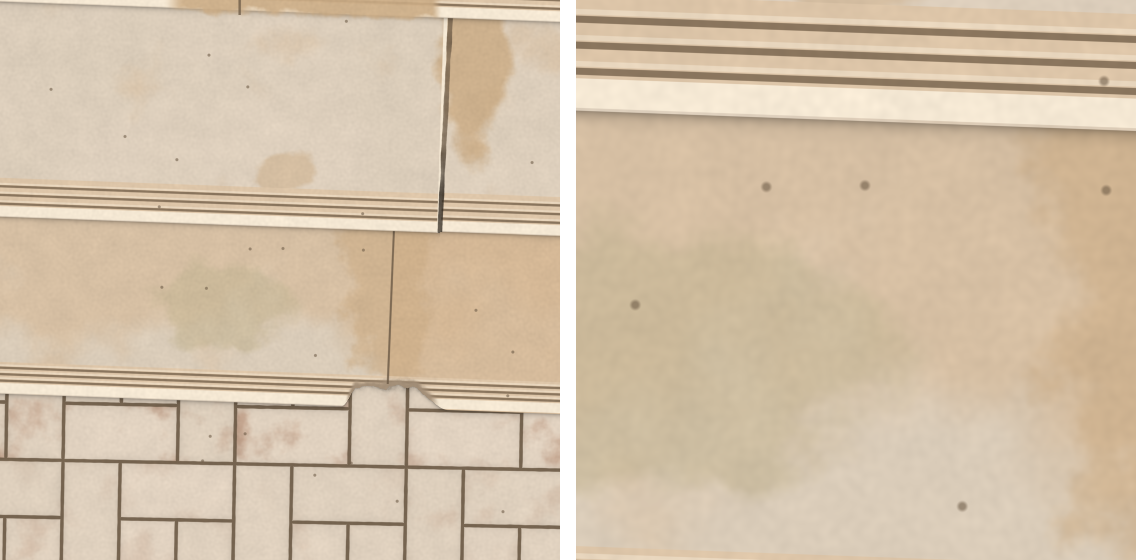
Left: the whole. Right: its middle third, enlarged.
This pattern is drawn by a WebGL 1 fragment shader. Its source:

```glsl
precision highp float;
uniform vec2 u_resolution;

const float SLOPE = 0.0365;
const float BRICK = 0.1022;
const vec3 PALE = vec3(0.89, 0.83, 0.76);
const vec3 STONE = vec3(0.855, 0.80, 0.725);
const vec3 SAND = vec3(0.84, 0.75, 0.64);
const vec3 RUST = vec3(0.79, 0.67, 0.52);
const vec3 GROUT = vec3(0.43, 0.36, 0.28);
const vec3 LIP = vec3(0.96, 0.91, 0.83);

vec2 hash2(vec2 p) {
  vec2 q = vec2(dot(p, vec2(127.1, 311.7)), dot(p, vec2(269.5, 183.3)));
  return fract(sin(q) * 43758.5);
}

float corner(vec2 cell, vec2 offset) {
  return dot(hash2(cell) * 2.0 - 1.0, offset);
}

float gradientNoise(vec2 p) {
  vec2 i = floor(p), f = fract(p), e = vec2(1.0, 0.0);
  vec2 u = f * f * f * (f * (f * 6.0 - 15.0) + 10.0);
  return mix(mix(corner(i, f), corner(i + e, f - e), u.x),
             mix(corner(i + e.yx, f - e.yx), corner(i + 1.0, f - 1.0), u.x), u.y);
}

float fbm(vec2 p) {
  float sum = 0.0, amp = 0.6;
  for (int i = 0; i < 5; i++) {
    sum += amp * gradientNoise(p);
    p = p * 2.03 + 7.3;
    amp *= 0.5;
  }
  return sum;
}

float stroke(float d, float halfWidth, float aa) {
  return 1.0 - smoothstep(halfWidth - aa, halfWidth + aa, abs(d));
}

// Soft elliptical patch with a ragged outline
float patchMask(vec2 p, vec2 centre, vec2 radius, float ragged) {
  float r = length((p - centre) / radius) + ragged * fbm(p * 13.0);
  return 1.0 - smoothstep(0.75, 1.1, r);
}

// Sparse dark pits
float specks(vec2 p, float cells) {
  vec2 cell = floor(p * cells), rnd = hash2(cell);
  float r = length(fract(p * cells) - 0.25 - 0.5 * rnd);
  return step(0.9, hash2(cell + 31.0).x) * (1.0 - smoothstep(0.02, 0.06, r));
}

// Basket weave: rows above the base line are the rows below turned by 180 degrees
vec3 paving(vec2 p, float aa) {
  vec2 q = vec2(p.x - 0.1146 + 0.0175 * (p.y - 0.703), p.y - 0.82 - 0.0195 * p.x) / BRICK;
  float column = floor(q.x / 3.0), row = step(0.0, q.y);
  vec2 c = vec2(q.x - 3.0 * column, abs(q.y));
  c.x = mix(3.0 - c.x, c.x, row);
  float wide = step(1.0, c.x), low = step(1.0, c.y);
  float joint = min(min(c.x, 3.0 - c.x), min(abs(c.x - 1.0), c.y));
  joint = min(joint, mix(9.0, abs(c.y - 1.0), wide));
  joint = min(joint, mix(9.0, abs(c.x - 2.0), wide * low));
  float piece = wide * (1.0 + low * (1.0 + step(2.0, c.x)));
  vec2 tone = hash2(vec2(column * 5.0 + piece, row + 3.0));
  vec3 col = mix(STONE, PALE, 0.4 + 0.6 * tone.x);
  float blotch = smoothstep(0.0, 0.35, fbm(p * 11.0 + tone * 9.0));
  float wear = blotch * (1.0 - 0.65 * row) * (0.35 + 0.65 * tone.y);
  col = mix(col, vec3(0.74, 0.61, 0.52), wear);
  col *= 1.0 - 0.1 * exp(-joint * 18.0);
  float grout = stroke(joint * BRICK, 0.0031 + 0.0007 * gradientNoise(p * 70.0), aa);
  return mix(col, GROUT, grout * 0.92);
}

// Slab with a bright lip and three grooves; h is the height above its front edge
vec3 addStep(vec3 below, vec3 face, float h, float cut, float pitch, float aa) {
  vec3 col = mix(face, SAND * 1.03, stroke(h - 0.02 - 1.5 * pitch, 1.7 * pitch, aa));
  col = mix(col, LIP, stroke(h - 0.0105, 0.0088, aa));
  for (int i = 0; i < 3; i++) {
    float d = h - 0.0235 - pitch * float(i);
    col = mix(col, GROUT * 1.12, 0.85 * stroke(d, 0.0021, aa));
    col = mix(col, LIP, 0.5 * stroke(d - 0.0045, 0.0016, aa));
  }
  float rim = 1.0 - smoothstep(0.004, 0.018, h - cut);
  col = mix(col, vec3(0.64, 0.56, 0.47), rim * smoothstep(0.002, 0.02, cut));
  below *= 1.0 - 0.3 * exp(min(h - cut, 0.0) / 0.004);
  return mix(below, col, smoothstep(-aa, aa, h - cut));
}

void main() {
  vec2 p = gl_FragCoord.xy / u_resolution;
  p.y = 1.0 - p.y;
  float aa = 0.75 / min(u_resolution.x, u_resolution.y);
  float level = p.y - SLOPE * p.x;
  float mottle = fbm(p * 5.0), fine = fbm(p * 24.0);

  // Lower slabs, with a worn front edge
  float jointB = p.x - 0.7031 + 0.04 * (p.y - 0.419);
  vec3 lower = mix(SAND, STONE, smoothstep(-0.15, 0.25, mottle + 2.0 * (p.y - 0.56)));
  lower = mix(lower, vec3(0.83, 0.71, 0.57), 0.75 * smoothstep(-0.002, 0.002, jointB));
  lower = mix(lower, vec3(0.77, 0.71, 0.58), 0.6 * patchMask(p, vec2(0.4, 0.55), vec2(0.13, 0.08), 0.9));
  lower = mix(lower, RUST, 0.6 * patchMask(p, vec2(0.69, 0.5), vec2(0.08, 0.17), 1.2));
  float chip = smoothstep(0.61, 0.64, p.x) * (1.0 - smoothstep(0.735, 0.8, p.x));
  chip *= 0.036 + 0.018 * fbm(p * 30.0);
  vec3 col = addStep(paving(p, aa), lower, 0.703 - level, chip, 0.0115, aa);
  float crack = stroke(jointB, 0.0018 + 0.0008 * fine, aa) * step(level, 0.66);
  col = mix(col, GROUT, 0.85 * crack);

  // Upper slabs and their open joint
  vec3 upper = mix(STONE, PALE, smoothstep(-0.3, 0.3, mottle) * 0.5);
  upper = mix(upper, SAND, 0.7 * smoothstep(0.1, 0.4, fbm(p * 6.0 + 4.0)));
  upper = mix(upper, RUST, 0.5 * patchMask(p, vec2(0.51, 0.31), vec2(0.06, 0.04), 1.0));
  upper = mix(upper, RUST, 0.85 * patchMask(p, vec2(0.845, 0.08), vec2(0.065, 0.21), 0.7));
  float gapX = p.x - 0.806 + 0.05 * p.y;
  float heightA = 0.387 - level - 0.002 * step(0.0, gapX);
  col = addStep(col, upper, heightA, 0.0, 0.0155, aa);
  float onUpper = step(0.0, heightA);
  col = mix(col, LIP, onUpper * stroke(p.x - 0.797 + 0.032 * p.y, 0.0035, aa));
  float gap = stroke(gapX, 0.0042 + 0.003 * fine, aa) * onUpper;
  col = mix(col, GROUT * (1.0 - 0.6 * smoothstep(0.24, 0.34, p.y)), gap * (0.75 + 0.5 * fine));

  // Topmost edge and the stain along it
  col = addStep(col, STONE, 0.003 - level, 0.0, 0.0155, aa);
  float stain = 1.0 - smoothstep(-0.004, 0.008, level - 0.003 - 0.035 * fbm(p * 12.0));
  stain *= smoothstep(0.29, 0.33, p.x) * (1.0 - smoothstep(0.77, 0.79, p.x));
  col = mix(col, RUST, 0.9 * stain);
  col = mix(col, GROUT, 0.8 * stroke(p.x - 0.428, 0.0022, aa) * step(p.y, 0.026));

  // Grain and pits
  col *= 1.0 + 0.05 * fine + 0.035 * gradientNoise(p * 150.0);
  col = mix(col, GROUT, 0.6 * specks(p, 15.0));
  gl_FragColor = vec4(clamp(col, 0.0, 1.0), 1.0);
}
```
